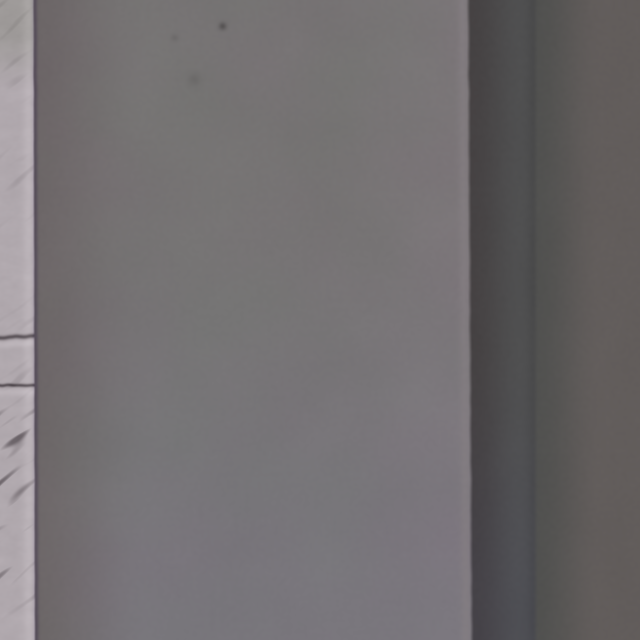
Write a WebGL 2 fragment shader that draws this texture.

```glsl
#version 300 es
precision highp float;
uniform vec2 u_resolution;
out vec4 outColor;

const float STRIP_EDGE = 0.0535;
const float PILLAR_EDGE = 0.7345;
const float RECESS_EDGE = 0.836;
const float EDGE_SOFTNESS = 0.0022;
const float MOTTLE_AMOUNT = 0.018;
const float GRAIN_AMOUNT = 0.007;

const vec3 STRIP_COLOR = vec3(0.69, 0.66, 0.68);
const vec3 STRIP_TOP = vec3(0.62, 0.605, 0.60);
const vec3 PILLAR_TOP = vec3(0.462, 0.452, 0.452);
const vec3 PILLAR_BASE = vec3(0.472, 0.462, 0.484);
const vec3 PILLAR_SHADE = vec3(0.424, 0.402, 0.404);
const vec3 RIM_COLOR = vec3(0.52, 0.495, 0.51);
const vec3 RECESS_DARK = vec3(0.272, 0.258, 0.262);
const vec3 RECESS_LIGHT = vec3(0.312, 0.312, 0.315);
const vec3 WALL_DARK = vec3(0.318, 0.318, 0.312);
const vec3 WALL_LIGHT = vec3(0.384, 0.364, 0.358);

// Spot centre and radius
const vec3 SPOTS[3] = vec3[3](
  vec3(0.348, 0.959, 0.006), vec3(0.304, 0.876, 0.010), vec3(0.273, 0.941, 0.006));
// Groove height and half width
const vec2 GROOVES[2] = vec2[2](vec2(0.474, 0.0036), vec2(0.398, 0.0028));

vec2 hashGradient(vec2 cell) {
  vec3 p = fract(vec3(cell.xyx) * vec3(0.1031, 0.1030, 0.0973));
  p += dot(p, p.yzx + 33.33);
  return fract((p.xx + p.yz) * p.zy) * 2.0 - 1.0;
}

float gradientNoise(vec2 p) {
  vec2 i = floor(p), f = fract(p);
  vec2 w = f * f * f * (f * (f * 6.0 - 15.0) + 10.0);
  float a = dot(hashGradient(i), f);
  float b = dot(hashGradient(i + vec2(1, 0)), f - vec2(1, 0));
  float c = dot(hashGradient(i + vec2(0, 1)), f - vec2(0, 1));
  float d = dot(hashGradient(i + vec2(1, 1)), f - vec2(1, 1));
  return mix(mix(a, b, w.x), mix(c, d, w.x), w.y);
}

float fbm(vec2 p) {
  float sum = 0.0, amplitude = 0.6;
  for (int i = 0; i < 4; i++) {
    sum += amplitude * gradientNoise(p);
    p = p * 2.03 + 17.3;
    amplitude *= 0.5;
  }
  return sum;
}

float bell(float x, float width) {
  x /= width;
  return exp(-x * x);
}

float edgeStep(float edge, float x) {
  return smoothstep(edge - EDGE_SOFTNESS, edge + EDGE_SOFTNESS, x);
}

vec3 stripColor(vec2 uv) {
  vec3 color = mix(STRIP_COLOR, STRIP_TOP, smoothstep(0.85, 0.96, uv.y));
  color += 0.035 * fbm(uv * vec2(25.0, 45.0));
  // Slanted wrinkles, strongest on the lower part
  float slant = uv.y - 0.75 * uv.x;
  float wrinkle = smoothstep(0.12, 0.5, gradientNoise(vec2(uv.x * 18.0, slant * 55.0)));
  float lower = smoothstep(0.40, 0.33, uv.y) * smoothstep(0.02, 0.17, uv.y);
  color -= wrinkle * (0.05 + 0.22 * lower);
  color += 0.04 * bell(uv.x - 0.045, 0.009);
  // Horizontal grooves with a lit lower lip
  for (int i = 0; i < 2; i++) {
    float bend = 0.003 * gradientNoise(vec2(uv.x * 60.0, float(i) * 7.3 + 0.4));
    float offset = uv.y - GROOVES[i].x - bend - 0.05 * (uv.x - 0.03) * float(1 - i);
    color -= 0.33 * bell(offset, GROOVES[i].y);
    color += 0.04 * bell(offset + 0.011, 0.006);
  }
  return color;
}

vec3 pillarColor(vec2 uv) {
  vec3 color = mix(PILLAR_BASE, PILLAR_TOP, smoothstep(0.0, 0.75, uv.y));
  color = mix(PILLAR_SHADE, color, smoothstep(0.03, 0.24, uv.x));
  color += vec3(0.016, 0.008, 0.016) * smoothstep(0.5, 0.72, uv.x);
  // Cloudy tone and warm to cool tint
  color += MOTTLE_AMOUNT * fbm(uv * 7.0);
  color += vec3(0.012, -0.008, 0.010) * fbm(uv * 5.0 + 31.0);
  for (int i = 0; i < 3; i++) {
    float spot = bell(length(uv - SPOTS[i].xy), SPOTS[i].z);
    color -= spot * (i == 0 ? 0.12 : 0.035);
  }
  return color;
}

void main() {
  vec2 uv = gl_FragCoord.xy / u_resolution;
  float ripple = 0.0012 * gradientNoise(vec2(3.7, uv.y * 38.0));
  float stripEdge = STRIP_EDGE + 0.002 * (0.5 - uv.y) + 0.5 * ripple;
  float pillarEdge = PILLAR_EDGE + 0.005 * (0.5 - uv.y) + ripple;

  // Left strip and pillar, with a thin violet seam and a pale rim
  vec3 color = mix(stripColor(uv), pillarColor(uv), edgeStep(stripEdge, uv.x));
  color -= vec3(0.08, 0.09, 0.05) * bell(uv.x - stripEdge - 0.002, 0.004);
  color = mix(color, RIM_COLOR, 0.65 * bell(uv.x - pillarEdge + 0.009, 0.008));

  // Recess and right wall
  float recessX = smoothstep(pillarEdge, RECESS_EDGE - 0.02, uv.x);
  vec3 recess = mix(RECESS_DARK, RECESS_LIGHT, recessX);
  recess += vec3(-0.002, 0.0, 0.018) * smoothstep(0.5, 0.0, uv.y);
  recess -= 0.025 * bell(uv.x - RECESS_EDGE, 0.012);
  vec3 wall = mix(WALL_DARK, WALL_LIGHT, smoothstep(RECESS_EDGE, 0.94, uv.x));
  vec3 side = mix(recess, wall, smoothstep(RECESS_EDGE - 0.004, RECESS_EDGE + 0.006, uv.x));
  side += 0.012 * fbm(uv * vec2(12.0, 8.0) + 9.0);
  color = mix(color, side, smoothstep(pillarEdge - 0.004, pillarEdge + 0.004, uv.x));

  color += GRAIN_AMOUNT * gradientNoise(uv * 110.0);
  outColor = vec4(color, 1.0);
}
```
